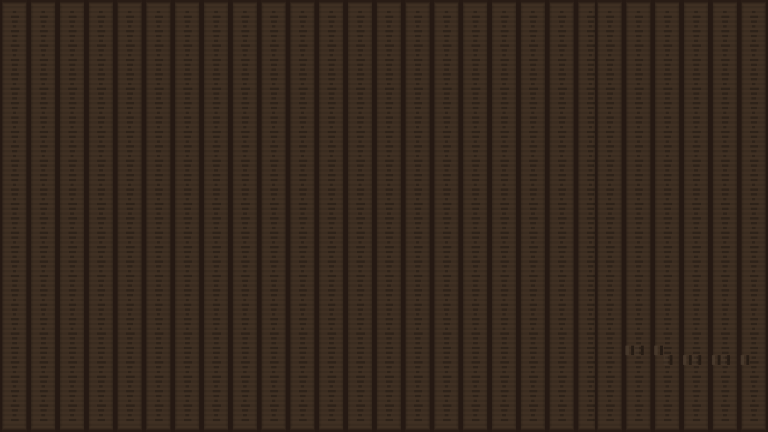
Give the GLSL for this pattern, as a Shadertoy shader.

```glsl
// Dark brown upright planks with narrow gaps, fine toothed grain and a patch of small notches.
#define ROWS 180.0          // grid cells down the canvas
#define PLANK 12.0          // plank width in cells
#define RIGHT_PLANKS 6.0    // planks laid from the right edge
#define GAP 1.0             // dark border on each plank side
#define GRAIN 2.0           // height of one grain line pair
#define GRAIN_DEPTH 0.10    // darkening of grain lines
#define TOOTH_DEPTH 0.20    // darkening of grain teeth
#define WOOD vec3(0.252, 0.190, 0.138)
#define GAP_COLOR vec3(0.145, 0.098, 0.074)
#define NOTCH_COLOR vec3(0.150, 0.108, 0.080)
#define CHIP_COLOR vec3(0.300, 0.240, 0.185)

float hash(float n) {
    return fract(sin(n * 12.9898) * 43758.5453);
}

// Soft coverage of the interval from a to b
float band(float x, float a, float b, float soft) {
    return smoothstep(a - soft, a + soft, x) * (1.0 - smoothstep(b - soft, b + soft, x));
}

// Dark grain lines, with teeth of changing length down the plank middle
float grain(float x, float y, float soft) {
    float row = floor(y / GRAIN);
    float line = band(mod(y, GRAIN), 0.5, 1.5, soft);
    float reach = 0.7 * mod(row, 3.0) + 0.6 * hash(row);
    float tooth = band(x, 5.4 - 0.5 * reach, 6.6 + 0.8 * reach, soft);
    float inside = band(y, 4.0, ROWS - 4.0, soft);
    return line * (GRAIN_DEPTH + TOOTH_DEPTH * tooth * inside);
}

void mainImage(out vec4 fragColor, in vec2 fragCoord) {
    float scale = ROWS / iResolution.y;
    vec2 p = fragCoord * scale;
    float soft = 0.5 * scale;
    float width = iResolution.x * scale;

    // Planks run from both sides and leave one narrow plank at the seam
    float seam = width - RIGHT_PLANKS * PLANK;
    float fromSeam = p.x - seam;
    float x = mod(fromSeam < 0.0 ? p.x : fromSeam, PLANK);
    float edge = min(x, PLANK - x);
    if (fromSeam < 0.0) edge = min(edge, GAP - fromSeam);
    float border = min(p.y, ROWS - p.y);

    // Wood with grain and shaded plank sides
    vec3 color = WOOD * (1.0 - grain(x, p.y, soft));
    color *= mix(0.87, 1.0, smoothstep(GAP, GAP + 1.3, min(edge, border)));

    // Two stepped rows of notches near the lower right
    float upper = band(p.y, 32.0, 36.0, soft) * band(fromSeam, 12.0, 28.5, soft);
    float lower = band(p.y, 28.0, 32.0, soft) * band(fromSeam, 28.5, 64.5, soft);
    float patchArea = upper + lower;
    float chip = band(x, 0.6, 2.0, soft) + 0.5 * band(x, 4.4, 6.2, soft);
    float notch = band(x, 3.0, 4.2, soft) + band(x, 7.0, 8.2, soft);

    // Gaps between planks, and a thin frame above and below
    float gap = 1.0 - smoothstep(GAP - soft, GAP + soft, edge);
    float frame = 1.0 - smoothstep(GAP - soft, GAP + soft, border);
    color = mix(color, GAP_COLOR, max(gap, 0.8 * frame));
    color = mix(color, CHIP_COLOR, 0.7 * chip * patchArea);
    color = mix(color, NOTCH_COLOR, notch * patchArea);

    fragColor = vec4(color, 1.0);
}
```
